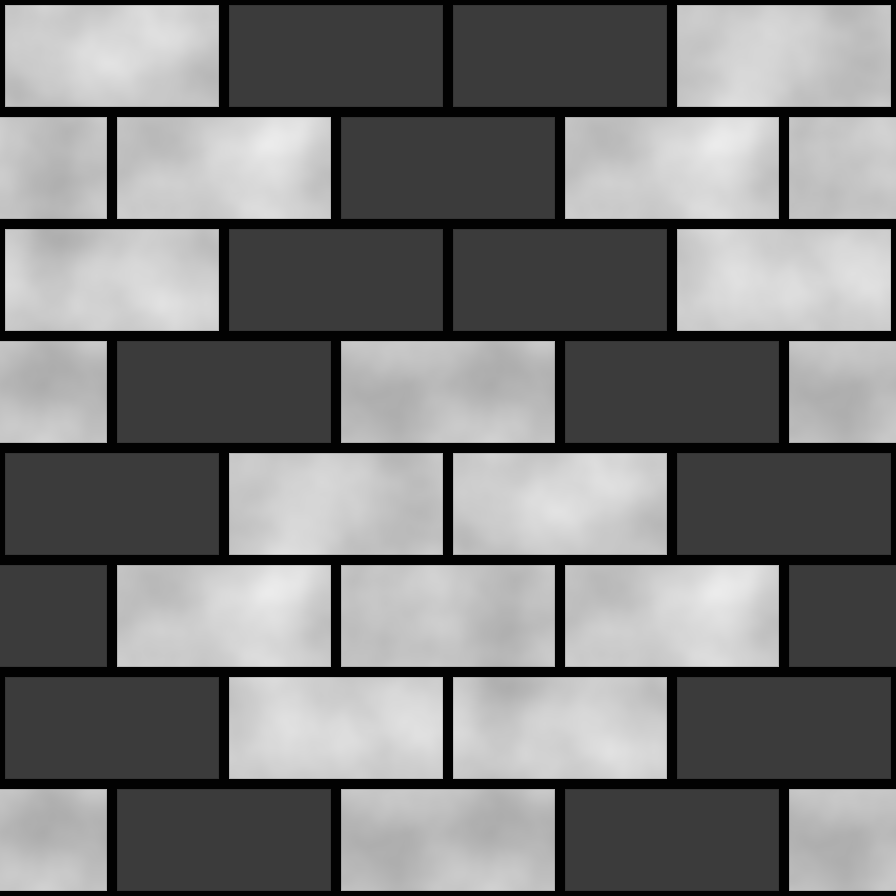
A Shadertoy shader for this pattern:

```glsl
// Running-bond brick wall: dark bricks trace a diamond lattice over clouded pale bricks.

const vec2 BRICKS = vec2(4.0, 8.0);      // bricks across and down the canvas
const float HALF_JOINT = 0.0057;         // half the mortar width, in canvas units
const vec3 MORTAR = vec3(0.006);
const vec3 DARK_BRICK = vec3(0.23);
const vec3 PALE_BRICK = vec3(0.785);
const float CLOUD_PERIOD = 0.5;          // the clouding repeats twice per canvas
const float CLOUD_CELLS = 4.0;           // coarsest noise cells per period
const float CLOUD_CONTRAST = 0.19;

// Pseudo-random unit gradient for a lattice point
vec2 gradientAt(vec2 cell, float period) {
    vec3 p = fract(vec3(mod(cell, period).xyx) * vec3(0.1031, 0.1030, 0.0973) + period * 0.17);
    p += dot(p, p.yzx + 33.33);
    float angle = 6.28319 * fract((p.x + p.y) * p.z);
    return vec2(cos(angle), sin(angle));
}

// Gradient noise that tiles every `period` cells
float gradientNoise(vec2 p, float period) {
    vec2 cell = floor(p);
    vec2 f = p - cell;
    vec2 w = f * f * f * (f * (f * 6.0 - 15.0) + 10.0);
    vec2 e = vec2(1.0, 0.0);
    float a = dot(gradientAt(cell, period), f);
    float b = dot(gradientAt(cell + e.xy, period), f - e.xy);
    float c = dot(gradientAt(cell + e.yx, period), f - e.yx);
    float d = dot(gradientAt(cell + e.xx, period), f - e.xx);
    return mix(mix(a, b, w.x), mix(c, d, w.x), w.y);
}

// Soft octaves of tiling noise
float clouds(vec2 p, float period) {
    float sum = 0.0;
    float amplitude = 1.0;
    for (int i = 0; i < 4; i++) {
        sum += amplitude * gradientNoise(p * period, period);
        period *= 2.0;
        amplitude *= 0.36;
    }
    return sum;
}

// 1 where the brick lies on the diamond lattice, else 0
float diamondMask(float centreX, float row) {
    float across = abs(mod(centreX, BRICKS.x) - 0.5 * BRICKS.x);
    float down = 0.5 * (4.0 - abs(mod(row + 2.0, BRICKS.y) - 4.0));
    return step(abs(across - down), 0.25);
}

// Signed distance to a box centred on the origin
float boxDistance(vec2 p, vec2 halfSize) {
    vec2 q = abs(p) - halfSize;
    return length(max(q, 0.0)) + min(max(q.x, q.y), 0.0);
}

void mainImage(out vec4 fragColor, in vec2 fragCoord) {
    vec2 uv = fragCoord / iResolution.y;
    float pixel = 1.0 / iResolution.y;

    // Running bond: every other course slides by half a brick
    vec2 grid = uv * BRICKS;
    float row = floor(grid.y);
    float shift = 0.5 * mod(row + 1.0, 2.0);
    vec2 centre = vec2(floor(grid.x + shift) - shift, row) + 0.5;

    // Brick faces
    float cloud = clouds(uv / CLOUD_PERIOD, CLOUD_CELLS);
    vec3 pale = PALE_BRICK + CLOUD_CONTRAST * cloud;
    vec3 face = mix(pale, DARK_BRICK, diamondMask(centre.x, row));

    // Mortar joints
    float dist = boxDistance((grid - centre) / BRICKS, 0.5 / BRICKS - HALF_JOINT);
    float coverage = clamp(0.5 - dist / pixel, 0.0, 1.0);
    fragColor = vec4(mix(MORTAR, face, coverage), 1.0);
}
```
